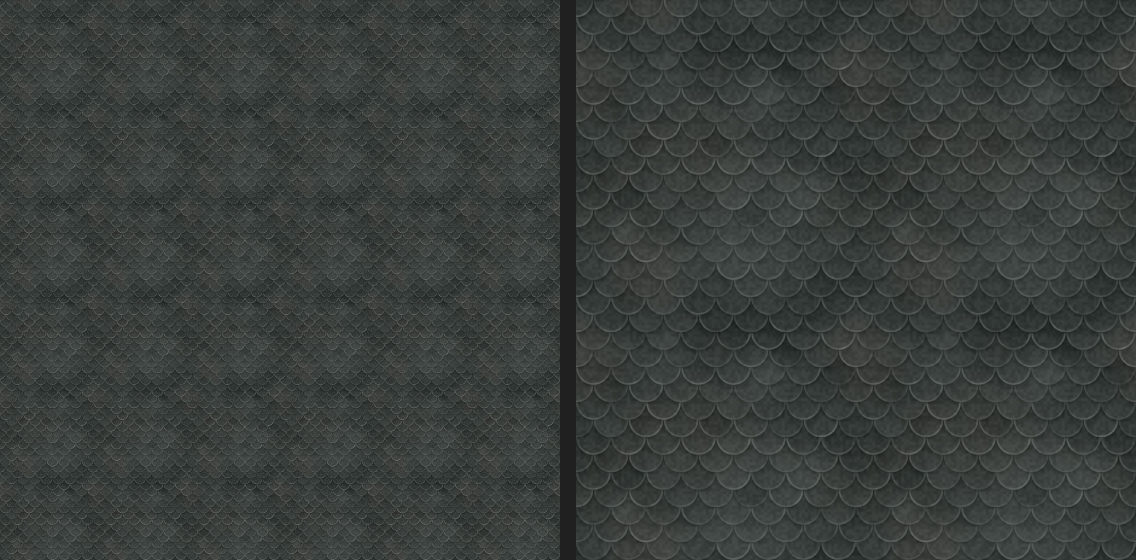
Left: the whole. Right: its middle third, enlarged.
Write a Shadertoy shader that draws this texture.

```glsl
// Dark weathered slate scales in overlapping rows, on a blotchy tile repeated 6 by 6.

const float TILES = 6.0;                 // tile repeats across and down
const vec2 SCALES = vec2(8.0, 16.0);     // scales across and rows down in one tile
const float RIM_WIDTH = 0.13;            // in half scale widths
const vec3 SLATE = vec3(0.218, 0.242, 0.234);
const vec3 RIM_TINT = vec3(0.135, 0.142, 0.135);
const vec3 RUST_TINT = vec3(0.011, -0.003, -0.008);

// Integer hash of a cell, from 0 to 1
float hash(vec2 cell, uint seed) {
    uvec2 c = uvec2(ivec2(cell));
    uint h = c.x * 1597u + c.y * 51749u + seed * 7919u;
    h = (h ^ (h >> 15)) * 73244475u;
    h = (h ^ (h >> 13)) * 73244475u;
    return float((h ^ (h >> 16)) & 65535u) / 65535.0;
}

// Value noise that wraps after one tile
float tileNoise(vec2 t, float cells, uint seed) {
    vec2 p = t * cells;
    vec2 i = floor(p);
    vec2 f = fract(p);
    f = f * f * (3.0 - 2.0 * f);
    vec2 a = mod(i, cells);
    vec2 b = mod(i + 1.0, cells);
    float low = mix(hash(a, seed), hash(vec2(b.x, a.y), seed), f.x);
    float high = mix(hash(vec2(a.x, b.y), seed), hash(b, seed), f.x);
    return mix(low, high, f.y);
}

float fbm(vec2 t, float cells, uint seed) {
    float sum = 0.0;
    float weight = 0.5;
    for (int k = 0; k < 4; k++) {
        sum += weight * tileNoise(t, cells, seed + uint(k));
        cells *= 2.0;
        weight *= 0.5;
    }
    return sum / 0.9375;
}

// Soft spot that wraps around the tile edges
float blob(vec2 t, vec2 center, vec2 radius) {
    vec2 d = (fract(t - center + 0.5) - 0.5) / radius;
    return exp(-dot(d, d));
}

// Broad stains of one tile: positive is lighter
float stains(vec2 t) {
    float tone = 0.080 * (fbm(t, 6.0, 11u) - 0.5);
    tone -= 0.024 * blob(t, vec2(0.30, 0.88), vec2(0.30, 0.09));
    tone -= 0.021 * blob(t, vec2(0.80, 0.85), vec2(0.18, 0.08));
    tone -= 0.027 * blob(t, vec2(0.03, 0.40), vec2(0.13, 0.15));
    tone += 0.016 * blob(t, vec2(0.66, 0.28), vec2(0.17, 0.15));
    tone += 0.018 * blob(t, vec2(0.50, 0.08), vec2(0.60, 0.08));
    return tone;
}

// Column of a scale in its row, with odd rows shifted by half a scale
float columnX(float x, float row) {
    return x - 0.5 * mod(row, 2.0);
}

// Depth inside the round lower edge of a row's scales, in half scale widths
float edgeDepth(vec2 g, float row) {
    return 1.0 - length(vec2(2.0 * fract(columnX(g.x, row)) - 1.0, g.y - row - 1.0));
}

// Own tone of one scale; a few are much darker
float scaleTone(vec2 id) {
    return 0.028 * (hash(id, 3u) - 0.5) - 0.022 * step(0.88, hash(id, 5u));
}

// Light and shade of the scales: positive is lighter; rim returns the edge line
float scaleRelief(vec2 g, float aa, out float rim) {
    float row = floor(g.y);
    float inside = edgeDepth(g, row);
    float cover = smoothstep(-0.5 * aa, 0.5 * aa, inside);
    vec2 upperId = mod(vec2(floor(columnX(g.x, row)), row), SCALES);
    vec2 lowerId = mod(vec2(floor(columnX(g.x, row - 1.0)), row - 1.0), SCALES);

    // Each scale darkens upward, into the shadow of the row that overlaps it
    float height = g.y - row;
    float upperShade = 0.018 - 0.012 * height - 0.060 * exp(6.0 * min(edgeDepth(g, row + 1.0), 0.0));
    float lowerShade = 0.006 - 0.012 * height - 0.060 * exp(6.0 * min(inside, 0.0));
    float upper = scaleTone(upperId) + upperShade;
    float lower = scaleTone(lowerId) + lowerShade;

    float lineWidth = max(RIM_WIDTH, 0.5 * aa);
    float line = 1.0 - smoothstep(0.0, 0.5 * (lineWidth + aa), abs(inside - 0.5 * lineWidth));
    rim = line * (0.35 + 0.65 * hash(upperId, 9u)) * min(1.0, 2.0 * RIM_WIDTH / aa);
    return mix(lower, upper, cover);
}

void mainImage(out vec4 fragColor, in vec2 fragCoord) {
    vec2 t = fract(fragCoord / iResolution.xy * TILES);
    float aa = 2.0 * TILES * SCALES.x / iResolution.x;

    // Scales, worn unevenly along their rims
    float rim;
    float tone = scaleRelief(t * SCALES, aa, rim);
    rim *= 0.3 + 1.0 * tileNoise(t, 24.0, 31u);

    // Stains and fine grain
    tone += stains(t);
    tone += 0.060 * (tileNoise(t, 96.0, 41u) - 0.5);

    float rust = smoothstep(0.45, 0.75, fbm(t, 4.0, 61u));
    rust = max(rust, 0.8 * blob(t, vec2(0.45, 0.45), vec2(0.2, 0.18)));
    vec3 color = SLATE + tone + RIM_TINT * rim + RUST_TINT * rust;
    fragColor = vec4(clamp(color, 0.0, 1.0), 1.0);
}
```
